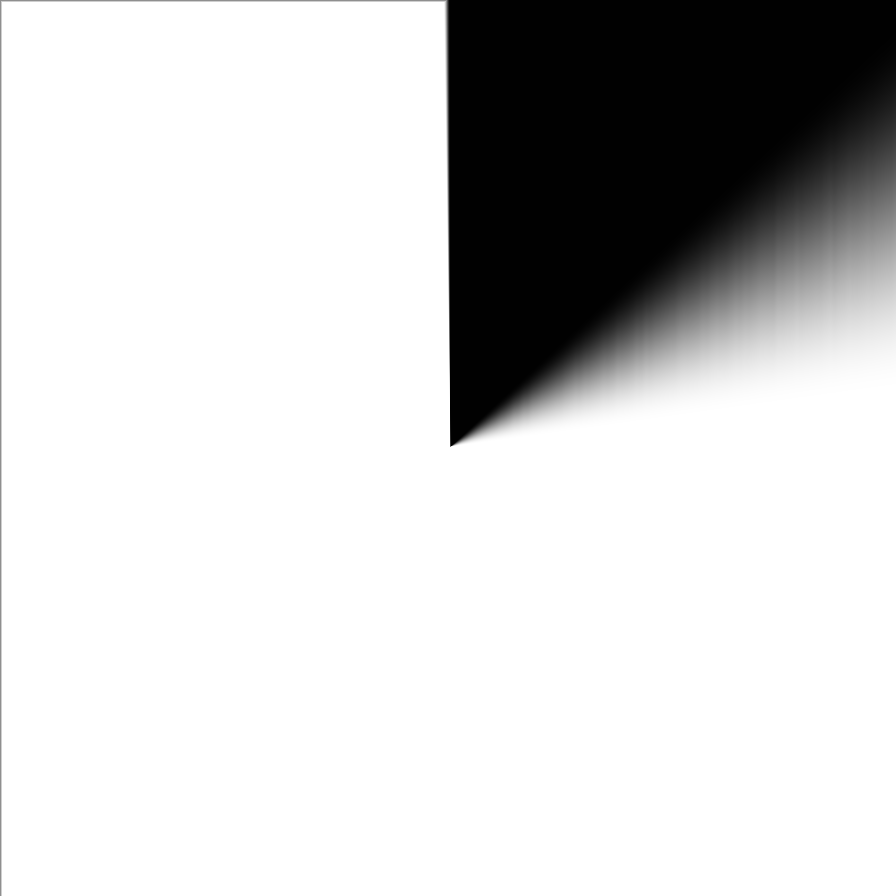
Give the GLSL for this background, as a Shadertoy shader.

```glsl
// A dark wedge of shadow fans up and right from a point near the centre of a white field.
// Its left side is nearly sharp and its right side is a wide penumbra; both are ramps
// of slope about the apex. Faint column grain and a thin grey frame finish it.

const vec2 APEX = vec2(0.5026, 0.5013);
const vec3 PAPER = vec3(1.0);
const vec3 SHADOW = vec3(0.004);
const vec3 FRAME = vec3(0.56);
const float FRAME_WIDTH = 0.0016;

float hash(float n) {
    return fract(sin(n * 91.345) * 47453.545);
}

// Smooth noise along one axis, from 0 to 1
float noise(float x) {
    float cell = floor(x);
    return mix(hash(cell), hash(cell + 1.0), smoothstep(0.0, 1.0, x - cell));
}

// Narrow soft side: spreads slowly to the left with height
float sharpSide(vec2 p, float pixel) {
    float spread = 0.008 * max(p.y, 0.0);
    float blur = max(0.9 * spread, 0.5 * pixel);
    return smoothstep(-blur, blur, p.x + spread);
}

// Wide soft side: brightness depends on the slope of the ray from the apex
float penumbraSide(vec2 p, float pixel) {
    float x = max(p.x, 0.5 * pixel);
    return smoothstep(0.12, 0.95, p.y / x);
}

// Coverage of a thin line lying along the zero of a distance
float edgeLine(float dist, float width, float pixel) {
    return clamp((width - dist) / pixel + 0.5, 0.0, 1.0);
}

void mainImage(out vec4 fragColor, in vec2 fragCoord) {
    vec2 uv = fragCoord / iResolution.xy;
    float pixel = 1.0 / min(iResolution.x, iResolution.y);
    vec2 p = uv - APEX;

    // Shadow wedge
    float shade = sharpSide(p, pixel) * penumbraSide(p, pixel);

    // Vertical grain, strongest in the half tones
    float grain = noise(uv.x * 190.0) - 0.5;
    shade += 0.09 * grain * shade * (1.0 - shade);
    vec3 color = mix(PAPER, SHADOW, shade);

    // Frame on the left side and the lit part of the top
    float left = edgeLine(uv.x, FRAME_WIDTH, pixel);
    float top = edgeLine(1.0 - uv.y, FRAME_WIDTH, pixel) * step(p.x, 0.0);
    color = min(color, mix(PAPER, FRAME, max(left, top)));

    fragColor = vec4(color, 1.0);
}
```
